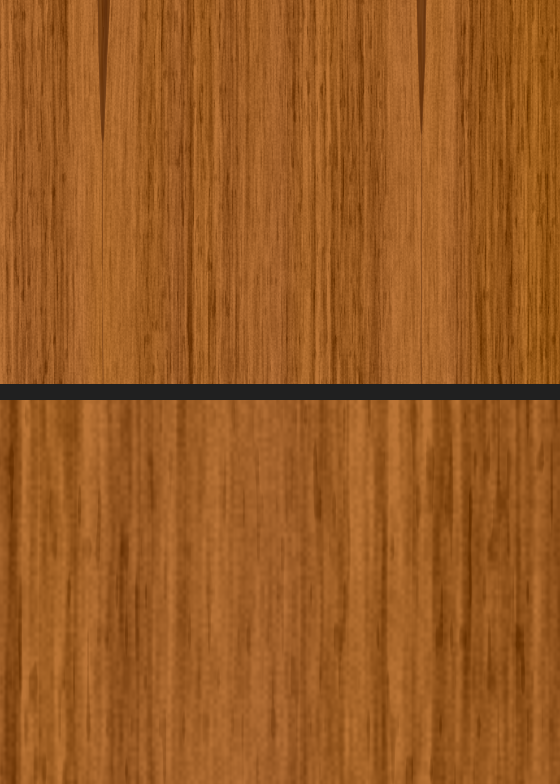
Top: the whole. Bottom: its middle third, enlarged.
Reproduce this texture procedurally as a Shadertoy shader.

```glsl
#define DARK_WOOD vec3(0.450, 0.228, 0.035)
#define LIGHT_WOOD vec3(0.706, 0.436, 0.200)
#define WEDGE_WOOD vec3(0.370, 0.180, 0.045)
#define SEAM_X 0.184
#define LEAF_WIDTH 0.2845
#define WEDGE_TIP 0.43
#define WEDGE_HALF 0.010
#define STREAK_CONTRAST 0.40
#define LINE_DEPTH 0.36
#define FIBRE_CONTRAST 0.50
#define PORE_DEPTH 0.36
#define SPECKLE 0.26

float hash(vec2 p) {
    vec3 q = fract(vec3(p.xyx) * 0.1031);
    q += dot(q, q.yzx + 33.33);
    return fract((q.x + q.y) * q.z);
}

float noise(vec2 p) {
    vec2 i = floor(p), f = fract(p);
    f = f * f * (3.0 - 2.0 * f);
    return mix(mix(hash(i), hash(i + vec2(1, 0)), f.x),
               mix(hash(i + vec2(0, 1)), hash(i + vec2(1, 1)), f.x), f.y);
}

// Noise around zero, stretched along the grain
float grain(vec2 p, float across, float along) {
    return noise(p * vec2(across, along) + across) - 0.5;
}

// Broad light and dark zones, measured from the seam
float bandTone(float d) {
    float heart = 1.0 - smoothstep(0.058, 0.070, d);
    float middle = smoothstep(0.232, 0.242, d);
    float edge = exp(-pow((d - 0.078) / 0.010, 2.0));
    float core = exp(-pow((d - 0.216) / 0.016, 2.0));
    return 0.20 * heart + 0.08 * middle - 0.10 * edge - 0.11 * core;
}

void mainImage(out vec4 fragColor, in vec2 fragCoord) {
    vec2 p = fragCoord / iResolution.x;
    float pixel = 1.0 / iResolution.x;

    // Book-matched leaves: fold the canvas about each seam
    float wander = 0.004 * grain(p, 6.0, 2.5) + 0.0012 * grain(p, 30.0, 12.0);
    float x = p.x + wander;
    float leaf = floor((x - SEAM_X) / (2.0 * LEAF_WIDTH) + 0.5);
    float side = x - SEAM_X - leaf * 2.0 * LEAF_WIDTH;
    float d = abs(side);

    // Grain leans outwards where the wedge opens towards the top
    float rise = clamp((p.y - WEDGE_TIP - 0.012 * leaf) / 0.257, 0.0, 1.0);
    float wedge = WEDGE_HALF * (1.0 - 0.2 * leaf) * pow(rise, 0.75);
    float g = d - wedge * exp(-d * 14.0);
    vec2 mirrored = vec2(g, p.y);
    vec2 free = vec2(x + sign(side) * (g - d), p.y);

    // Long streaks and dark lines run nearly the full height
    float calm = 1.0 - 0.5 * (1.0 - smoothstep(0.050, 0.075, d))
                     - 0.3 * smoothstep(0.232, 0.245, d);
    float streaks = 0.55 * grain(mirrored, 67.0, 0.3)
                  + 0.75 * grain(mirrored, 139.0, 0.5)
                  + 0.60 * grain(free, 181.0, 0.8);
    float lines = smoothstep(0.16, 0.40, grain(mirrored, 163.0, 0.6))
                + 0.8 * smoothstep(0.18, 0.40, grain(free, 257.0, 1.7));
    lines *= 0.75 + 0.9 * grain(free, 150.0, 16.0);

    // Short fibres, pores and a fine mottle
    float fibres = 0.8 * grain(free, 283.0, 6.0) + 0.8 * grain(free, 409.0, 27.0);
    float pores = smoothstep(0.20, 0.42, grain(free, 347.0, 38.0));
    float speckle = grain(p, 431.0, 353.0);

    float tone = 0.70 + bandTone(d) + STREAK_CONTRAST * calm * streaks
               - LINE_DEPTH * calm * lines
               + FIBRE_CONTRAST * (0.35 + 0.65 * calm) * fibres
               - PORE_DEPTH * calm * pores + SPECKLE * speckle;
    tone -= 0.09 * smoothstep(0.80, 0.90, p.x);
    vec3 colour = mix(DARK_WOOD, LIGHT_WOOD, clamp(tone, -0.15, 1.1));

    // Warmer, more saturated wood towards the right
    colour.b += 0.035 * grain(free, 22.0, 1.0)
              - 0.035 * smoothstep(0.78, 0.95, p.x);

    // Dark wedge, with a thin seam running on below it
    float inside = 1.0 - smoothstep(-pixel, pixel, d - wedge);
    inside *= smoothstep(0.0, 0.03, rise);
    float rim = 1.0 - smoothstep(0.0, 0.0022, abs(d - wedge));
    float seam = rim * mix(0.40 + 0.4 * grain(p, 3.0, 12.0), 0.6, rise);
    vec3 wedgeColour = WEDGE_WOOD + vec3(0.12, 0.09, 0.03) * (0.5 + grain(p, 190.0, 3.0))
                     + 0.06 * fibres;
    colour = mix(colour, wedgeColour, 0.92 * inside);
    colour = mix(colour, WEDGE_WOOD, clamp(seam, 0.0, 1.0));

    fragColor = vec4(clamp(colour, 0.0, 1.0), 1.0);
}
```
